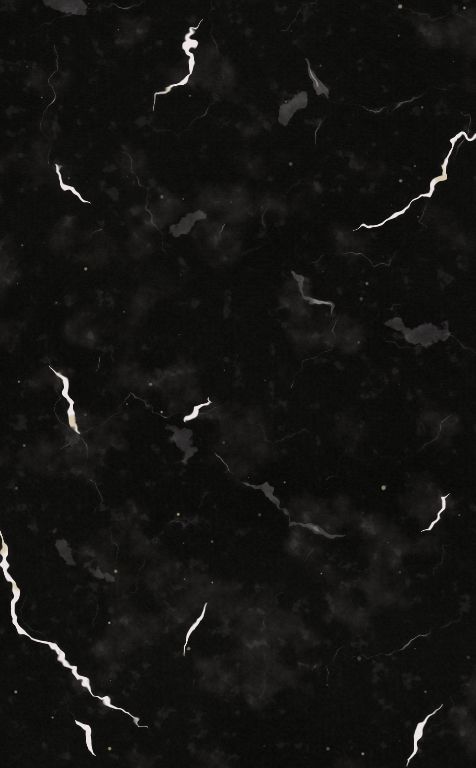
Reproduce this texture procedurally as a Shadertoy shader.

```glsl
#define BOLD_VEINS 13
#define HAIRLINES 40
#define SHARDS 7
#define SOFT 0.0018
#define BOLD_WIDTH 0.0058
#define HAIR_WIDTH 0.0005
#define SPECK_GRID 14.0
#define GRAIN 0.026
#define BLACK vec3(0.056, 0.055, 0.050)
#define SMOKE vec3(0.070, 0.066, 0.068)
#define GREY vec3(0.34, 0.322, 0.328)
#define WHITE vec3(0.93, 0.90, 0.90)

float hash(vec2 p) {
    return fract(sin(dot(p, vec2(127.1, 311.7))) * 43758.5453);
}

float noise(vec2 p) {
    vec2 cell = floor(p), f = fract(p);
    f = f * f * (3.0 - 2.0 * f);
    return mix(mix(hash(cell), hash(cell + vec2(1, 0)), f.x),
               mix(hash(cell + vec2(0, 1)), hash(cell + vec2(1, 1)), f.x), f.y);
}

float fbm(vec2 p) {
    float sum = 0.0, amp = 0.5;
    for (int i = 0; i < 5; i++) {
        sum += amp * noise(p);
        p = mat2(1.6, 1.2, -1.2, 1.6) * p + 7.3;
        amp *= 0.5;
    }
    return sum / 0.97;
}

// Piecewise linear noise in -0.5..0.5, for kinked lines
float zigzag(float x, float seed) {
    float cell = floor(x);
    return mix(hash(vec2(cell, seed)), hash(vec2(cell + 1.0, seed)), x - cell) - 0.5;
}

vec2 rotate(vec2 p, float angle) {
    float c = cos(angle), s = sin(angle);
    return vec2(c * p.x + s * p.y, c * p.y - s * p.x);
}

// Evenly scattered positions over the slab
vec2 scatter(float i, vec2 start, float height) {
    return fract(start + i * vec2(0.7549, 0.5698)) * vec2(1.0, height);
}

// Signed distance to a kinked, tapering crack along the local x axis
float crack(vec2 q, float halfLength, float width, float seed) {
    float t = q.x / halfLength;
    float bend = 0.45 * halfLength * zigzag(t * 1.4, seed)
               + 0.035 * zigzag(q.x * 17.0, seed + 1.0)
               + 0.012 * zigzag(q.x * 61.0, seed + 2.0);
    float taper = max(1.0 - t * t, 0.0);
    float w = width * taper * (0.3 + 1.4 * noise(vec2(q.x * 34.0, seed)));
    return abs(q.y - bend) - w + 0.1 * max(abs(t) - 0.95, 0.0);
}

float cover(float d) {
    return smoothstep(SOFT, -SOFT, d);
}

void mainImage(out vec4 fragColor, in vec2 fragCoord) {
    vec2 p = fragCoord / iResolution.x;
    float height = iResolution.y / iResolution.x;

    // Ragged displacement shared by all cracks
    vec2 ragged = p + 0.011 * (vec2(noise(p * 75.0), noise(p * 75.0 + 31.0)) - 0.5)
                    + 0.030 * (vec2(noise(p * 19.0), noise(p * 19.0 + 57.0)) - 0.5);

    // Dark body with small smoky blotches
    float cloud = fbm(p * 11.0 + 3.0);
    float fine = fbm(p * 42.0);
    vec3 color = BLACK * (0.62 + 0.5 * fbm(p * 3.5 + 20.0) + 0.3 * fine);
    color += SMOKE * smoothstep(0.53, 0.78, cloud) * (0.2 + 1.3 * fine);
    color += 0.05 * smoothstep(0.64, 0.82, fine);

    // Grey translucent shards with torn edges
    float rough = fbm(p * 30.0 + 11.0) - 0.5;
    for (int i = 0; i < SHARDS; i++) {
        float id = float(i);
        float h = hash(vec2(id, 4.2));
        vec2 q = rotate(ragged - scatter(id, vec2(0.62, 0.86), height), h * 6.28);
        float d = length(q / vec2(0.025 + 0.04 * h, 0.014)) + 4.5 * rough;
        color = mix(color, GREY * (0.5 + 0.7 * fine), 0.6 * smoothstep(1.0, 0.5, d));
    }

    // Hairlines that fade, break and flare up along their way
    float gaps = smoothstep(0.38, 0.66, fbm(p * 19.0 + 40.0));
    float flare = smoothstep(0.56, 0.74, fbm(p * 15.0 + 70.0));
    for (int i = 0; i < HAIRLINES; i++) {
        float id = float(i);
        float h = hash(vec2(id, 8.6));
        float lean = mix(-0.4, 1.9, hash(vec2(id, 2.9)));
        vec2 q = rotate(ragged - scatter(id, vec2(0.3, 0.45), height), lean);
        float d = crack(q, 0.04 + 0.18 * h * h, HAIR_WIDTH * (1.0 + 1.5 * flare), id + 50.0);
        float strength = 0.25 + 0.65 * pow(hash(vec2(id, 6.1)), 2.0);
        float line = cover(d) * strength * (0.12 + 0.88 * gaps);
        color += 0.035 * smoothstep(0.009, 0.0, d) * gaps * fine;
        color = mix(color, mix(GREY * 1.3, WHITE, 0.7 * flare), line);
    }

    // Bold veins from long to short; a few are grey with a pale thread inside
    for (int i = 0; i < BOLD_VEINS; i++) {
        float id = float(i);
        float side = mod(id, 2.0) * 2.0 - 1.0;
        float grey = step(1.5, mod(id, 4.0)) * step(mod(id, 4.0), 2.5);
        float lean = side * (0.55 + 0.6 * hash(vec2(id, 1.7)));
        vec2 q = rotate(ragged - scatter(id, vec2(0.12, 0.2), height), lean);
        float d = crack(q, 0.32 / (1.0 + 0.75 * id) + 0.01, BOLD_WIDTH, id);
        float torn = d - grey * (0.002 + 0.022 * rough);
        vec3 mineral = mix(WHITE, vec3(0.84, 0.79, 0.68), smoothstep(0.72, 0.9, noise(p * 26.0)));
        vec3 smoky = mix(GREY * (0.4 + 0.9 * fine), WHITE * 0.7, cover(d + 0.003) * flare);
        color += 0.04 * smoothstep(0.012, 0.0, d) * fine;
        color = mix(color, mix(mineral, smoky, grey), cover(torn) * (1.0 - 0.25 * grey));
    }

    // Small warm specks
    vec2 cell = floor(p * SPECK_GRID);
    float pick = hash(cell + 0.5);
    vec2 center = 0.2 + 0.6 * vec2(hash(cell + 3.1), hash(cell + 9.4));
    float radius = 0.0004 + 0.0036 * pow(hash(cell + 5.8), 4.0);
    float away = length(fract(p * SPECK_GRID) - center) / SPECK_GRID + 0.008 * rough;
    float speck = cover(away - radius) * step(0.6, pick);
    color = mix(color, vec3(0.66, 0.61, 0.50), speck * (0.25 + 1.6 * (pick - 0.6)));

    // Fine polish grain
    color += GRAIN * (noise(p * 290.0) - 0.5);
    fragColor = vec4(max(color, 0.0), 1.0);
}
```
